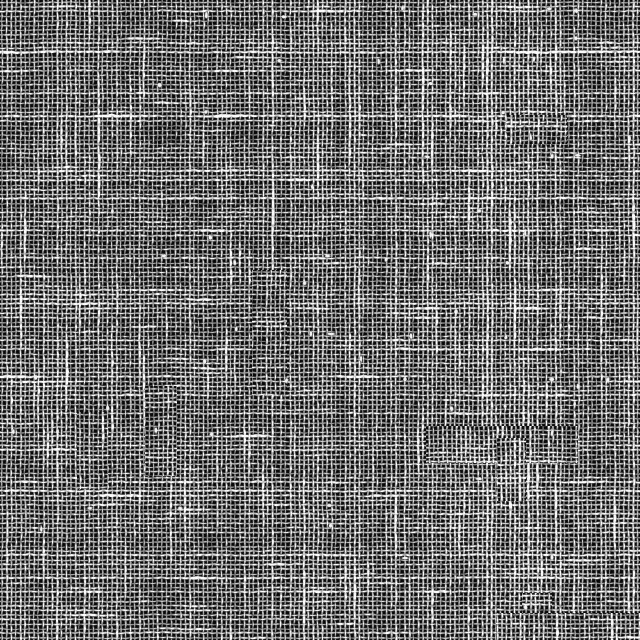
Reproduce this texture procedurally as a three.js fragment shader.

```glsl
// Draws a coarse black and white linen weave with slubs, neps and shifted patches.
varying vec2 vUv;

const vec2 THREADS = vec2(140.0, 140.0);   // warp and weft threads per canvas
const float EDGE_SOFTNESS = 0.22;          // in thread pitches
const float THIN_RADIUS = 0.11;
const float THICK_RADIUS = 0.195;
const float SLUB_SWELL = 0.08;
const float THREAD_WANDER = 0.17;
const float CLOTH_WOBBLE = 0.22;
const float CRIMP = 0.03;                  // sideways kink at each crossing
const float WEAVE_RELIEF = 0.24;
const float REGION_CONTRAST = 0.06;
const float GRAIN_CONTRAST = 0.38;
const float NEP_GRID = 26.0;
const float NEP_CHANCE = 0.09;
const int PATCH_COUNT = 8;
const vec3 GAP_COLOR = vec3(0.035);
const vec3 YARN_COLOR = vec3(0.98);
const float PI = 3.14159;

float hash(vec2 p) {
  vec3 q = fract(p.xyx * vec3(0.1031, 0.1030, 0.0973));
  q += dot(q, q.yzx + 33.33);
  return fract((q.x + q.y) * q.z);
}

vec2 gradientAt(vec2 cell) {
  float angle = 2.0 * PI * hash(cell);
  return vec2(cos(angle), sin(angle));
}

float gradientNoise(vec2 p) {
  vec2 i = floor(p);
  vec2 f = p - i;
  vec2 u = f * f * f * (f * (f * 6.0 - 15.0) + 10.0);
  float a = dot(gradientAt(i), f);
  float b = dot(gradientAt(i + vec2(1.0, 0.0)), f - vec2(1.0, 0.0));
  float c = dot(gradientAt(i + vec2(0.0, 1.0)), f - vec2(0.0, 1.0));
  float d = dot(gradientAt(i + 1.0), f - 1.0);
  return mix(mix(a, b, u.x), mix(c, d, u.x), u.y);
}

// Brightness of one thread family; p.x runs across the threads, p.y along them.
float yarn(vec2 p, float slubRate, float seed) {
  float light = 0.0;
  for (int k = -1; k <= 1; k++) {
    float id = floor(p.x) + float(k);
    float lane = hash(vec2(id + 300.0, seed));
    float row = id * 7.31 + seed;
    float slub = gradientNoise(vec2(row, p.y * slubRate + lane * 50.0));
    float uneven = gradientNoise(vec2(row + 400.0, p.y * 0.5));
    float swell = smoothstep(0.24, 0.55, slub) + 0.4 * smoothstep(0.91, 1.0, lane);
    float kink = CRIMP * sin(PI * (p.y + id));
    float center = id + 0.5 + THREAD_WANDER * uneven + 0.22 * (lane - 0.5) + kink;
    float radius = mix(THIN_RADIUS, THICK_RADIUS, lane)
                 + 0.11 * uneven + 0.04 * slub + SLUB_SWELL * swell;
    float cover = 1.0 - smoothstep(radius - EDGE_SOFTNESS, radius + EDGE_SOFTNESS,
                                   abs(p.x - center));
    float tone = 0.82 + 0.16 * (lane - 0.5) + 0.18 * slub + 0.14 * swell;
    light = max(light, cover * tone);
  }
  return light;
}

// Thread offset inside scattered rectangles, where the weave is out of register.
vec2 patchShift(vec2 uv) {
  vec2 shift = vec2(0.0);
  for (int k = 0; k < PATCH_COUNT; k++) {
    float n = float(k) + 1.0;
    vec2 center = vec2(hash(vec2(n, 11.0)), hash(vec2(n, 23.0)));
    vec2 extent = mix(vec2(0.02), vec2(0.13, 0.03), hash(vec2(n, 37.0)));
    if (hash(vec2(n, 41.0)) > 0.5) extent = extent.yx;
    vec2 inside = step(abs(uv - center), extent);
    vec2 jump = vec2(hash(vec2(n, 53.0)), hash(vec2(n, 67.0))) * 6.0 + 0.4;
    shift = mix(shift, jump, inside.x * inside.y);
  }
  return shift;
}

// Small bright knots of fibre.
float neps(vec2 uv) {
  vec2 p = uv * NEP_GRID;
  vec2 cell = floor(p);
  float present = step(hash(cell + 71.0), NEP_CHANCE);
  vec2 center = 0.3 + 0.4 * vec2(hash(cell + 83.0), hash(cell + 97.0));
  float stretch = mix(0.6, 1.7, hash(cell + 109.0));
  vec2 offset = (fract(p) - center) * vec2(stretch, 1.0 / stretch);
  float rough = 0.04 * gradientNoise(uv * 200.0);
  return present * (1.0 - smoothstep(0.04, 0.13, length(offset) + rough));
}

void main() {
  // Nearly straight thread coordinates
  vec2 wobble = vec2(gradientNoise(vUv * vec2(6.0, 14.0)),
                     gradientNoise(vUv * vec2(14.0, 6.0) + 40.0));
  vec2 p = vUv * THREADS + CLOTH_WOBBLE * wobble + patchShift(vUv);

  // Warp and weft alternate over and under
  float lift = WEAVE_RELIEF * sin(PI * p.x) * sin(PI * p.y);
  float warp = yarn(p, 0.05, 3.0) * (1.0 + lift);
  float weft = yarn(p.yx, 0.08, 59.0) * (1.0 - lift);
  float light = max(warp, weft) + 0.05 * min(warp, weft);

  // Fibre grain, broad unevenness and knots
  light *= 1.0 + GRAIN_CONTRAST * gradientNoise(p * vec2(1.7, 1.9));
  light *= 1.0 + REGION_CONTRAST * gradientNoise(vUv * 9.0 + 20.0);
  light = max(light, 0.97 * neps(vUv));

  gl_FragColor = vec4(mix(GAP_COLOR, YARN_COLOR, clamp(light, 0.0, 1.0)), 1.0);
}
```
